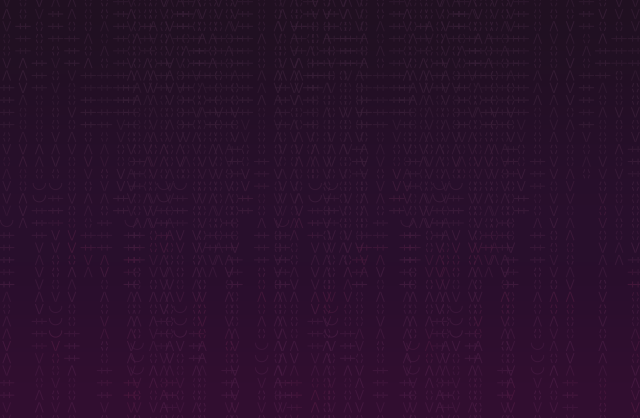
Reproduce this background procedurally as a Shadertoy shader.

```glsl
// Dark plum gradient covered by four overlapping strips of faint hanging line glyphs.

const float ROWS = 34.0;          // glyph rows down the canvas
const float ROW_SHIFT = 0.36;     // part of the first row cut by the top edge
const float COLUMNS = 15.0;       // columns in one strip
const float PITCH = 0.039;        // column spacing, in canvas heights
const float MARGIN = 0.016;       // strip edge to first column centre
const float STROKE = 0.042;       // half line width, in row heights

const vec3 BG_TOP = vec3(0.125, 0.062, 0.130);
const vec3 BG_MIDDLE = vec3(0.157, 0.057, 0.172);
const vec3 BG_BOTTOM = vec3(0.194, 0.053, 0.188);
const vec3 INK_TOP = vec3(0.225, 0.125, 0.220);
const vec3 INK_BOTTOM = vec3(0.290, 0.110, 0.270);
const vec3 INK_ROSE = vec3(0.340, 0.080, 0.230);

float hash(vec2 p) {
    vec3 q = fract(vec3(p.xyx) * 0.1031);
    q += dot(q, q.yzx + 33.33);
    return fract((q.x + q.y) * q.z);
}

vec2 randomDirection(vec2 cell) {
    float angle = 6.2832 * hash(cell);
    return vec2(cos(angle), sin(angle));
}

float gradientNoise(vec2 p) {
    vec2 i = floor(p), f = fract(p);
    vec2 u = f * f * f * (f * (f * 6.0 - 15.0) + 10.0);
    vec2 e = vec2(1.0, 0.0);
    float low = mix(dot(randomDirection(i), f),
                    dot(randomDirection(i + e.xy), f - e.xy), u.x);
    float high = mix(dot(randomDirection(i + e.yx), f - e.yx),
                     dot(randomDirection(i + e.xx), f - e.xx), u.x);
    return mix(low, high, u.y);
}

float segment(vec2 p, vec2 a, vec2 b) {
    vec2 ab = b - a;
    return length(p - a - ab * clamp(dot(p - a, ab) / dot(ab, ab), 0.0, 1.0));
}

// Glyph distances; p is centred, in row heights, and folded left to right
float chevron(vec2 p) {
    return segment(p, vec2(0.03, -0.37), vec2(0.30, 0.37));
}

float dashes(vec2 p) {
    return segment(vec2(p.x, abs(p.y)), vec2(0.23, 0.12), vec2(0.15, 0.33));
}

float rung(vec2 p) {
    float bar = segment(p, vec2(0.0), vec2(0.58, 0.0));
    return min(bar, segment(p, vec2(0.22, -0.20), vec2(0.22, 0.20)));
}

float crescent(vec2 p) {
    vec2 q = p - vec2(0.0, 0.22);
    float arc = abs(length(q) - 0.5);
    return q.y < 0.0 ? arc : length(q - vec2(0.5, 0.0));
}

// Rungs gather in shared bands on some columns and in short runs on others
float glyph(vec2 p, float column, float row) {
    p.x = abs(p.x);
    float bandRow = mod(row, 12.0) - 7.0;
    float bandHeight = row < 12.0 ? 4.0 : 2.0;
    bool inBand = bandRow >= 0.0 && bandRow < bandHeight
               && mod(column + 0.5, 5.5) < 1.1;
    float phase = floor(3.0 * hash(vec2(column, 91.0)));
    float run = hash(vec2(column + 40.0, floor((row + phase) / 3.0)));
    if (inBand || run < 0.13) return rung(p);
    if (run > 0.94 && row > 14.0) return crescent(p);

    float pick = hash(vec2(column + 7.0, row + 19.0));
    if (pick < 0.46) return dashes(p);
    return chevron(vec2(p.x, pick < 0.73 ? p.y : -p.y));
}

// Coverage of one strip; x runs from its left edge, depth from the canvas top
float strip(float x, float depth, float pixel) {
    float across = (x - MARGIN) / PITCH + 0.5;
    float down = depth * ROWS + ROW_SHIFT;
    float column = floor(across), row = floor(down);
    if (column < 0.0 || column >= COLUMNS) return 0.0;

    // Some columns stop short of the bottom
    bool isShort = abs(mod(column, 6.0) - 3.0) == 2.0;
    float rowCount = isShort ? floor(mix(13.0, 26.0, hash(vec2(column, 5.0)))) : ROWS + 1.0;
    if (row >= rowCount) return 0.0;

    vec2 p = vec2((fract(across) - 0.5) * PITCH * ROWS, 0.5 - fract(down));
    float blur = 0.6 * pixel * ROWS;
    float cover = 1.0 - smoothstep(STROKE - blur, STROKE + blur, glyph(p, column, row));
    return cover * mix(0.65, 1.0, hash(vec2(row, column + 60.0)));
}

vec3 background(float y) {
    vec3 upper = mix(BG_MIDDLE, BG_TOP, smoothstep(0.45, 1.0, y));
    return mix(BG_BOTTOM, upper, smoothstep(0.0, 0.42, y));
}

void mainImage(out vec4 fragColor, in vec2 fragCoord) {
    float pixel = 1.0 / iResolution.y;
    vec2 uv = fragCoord * pixel;

    // Two pairs of strips, each pair overlapping by half
    float clear = 1.0;
    for (float i = 0.0; i < 4.0; i++) {
        float left = mod(i, 2.0) * 0.298 + floor(i / 2.0) * 0.66;
        clear *= 1.0 - 0.75 * strip(uv.x - left, 1.0 - uv.y, pixel);
    }

    // Ink warms downward, with soft rose patches
    vec3 ink = mix(INK_BOTTOM, INK_TOP, smoothstep(0.0, 0.9, uv.y));
    float rose = smoothstep(0.05, 0.45, gradientNoise(uv * 9.0));
    ink = mix(ink, INK_ROSE, rose * 0.5 * (1.0 - smoothstep(0.2, 0.8, uv.y)));

    fragColor = vec4(mix(ink, background(uv.y), clear), 1.0);
}
```
